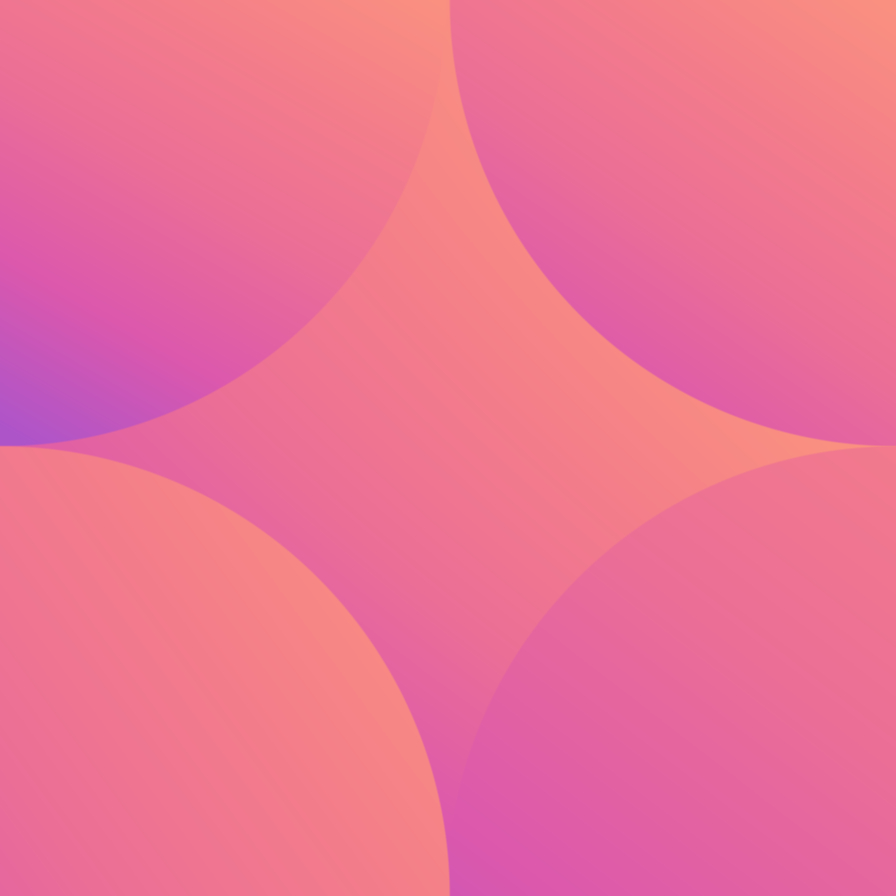
A WebGL 2 fragment shader for this background:

```glsl
#version 300 es
precision highp float;

uniform vec2 u_resolution;
out vec4 fragColor;

// Warm ramp: violet, magenta, pink, coral, peach
vec3 sunsetRamp(float t) {
    t = clamp(t, 0.0, 1.08) * 4.0;
    vec3 color = mix(vec3(0.68, 0.33, 0.79), vec3(0.86, 0.345, 0.675), min(t, 1.0));
    color = mix(color, vec3(0.92, 0.43, 0.59), clamp(t - 1.0, 0.0, 1.0));
    color = mix(color, vec3(0.955, 0.49, 0.54), clamp(t - 2.0, 0.0, 1.0));
    return mix(color, vec3(0.98, 0.57, 0.50), max(t - 3.0, 0.0));
}

// Antialiased disc coverage
float discMask(vec2 p, vec2 center, float radius) {
    float softness = max(0.0015, 0.75 / min(u_resolution.x, u_resolution.y));
    return 1.0 - smoothstep(-softness, softness, length(p - center) - radius);
}

void main() {
    vec2 uv = gl_FragCoord.xy / u_resolution;

    // Four-pointed gap between the discs
    vec2 q = uv - 0.5;
    vec3 color = sunsetRamp(0.66 + 0.75 * q.x + 0.8 * q.y - 0.4 * q.y * q.y);

    // Per disc: ramp value at its corner, then slope along x and y
    vec3 gradients[4] = vec3[4](
        vec3(0.42, 0.75, 0.55),
        vec3(0.42, 0.44, 0.57),
        vec3(0.62, 0.75, 1.30),
        vec3(1.00, 0.80, 1.15)
    );

    // Quarter discs at the corners
    for (int i = 3; i >= 0; i--) {
        vec2 corner = vec2(i % 2, i / 2);
        float radius = mix(0.502, 0.498, corner.y);
        float shade = gradients[i].x + dot(gradients[i].yz, uv - corner);
        color = mix(color, sunsetRamp(shade), discMask(uv, corner, radius));
    }

    fragColor = vec4(color, 1.0);
}
```
